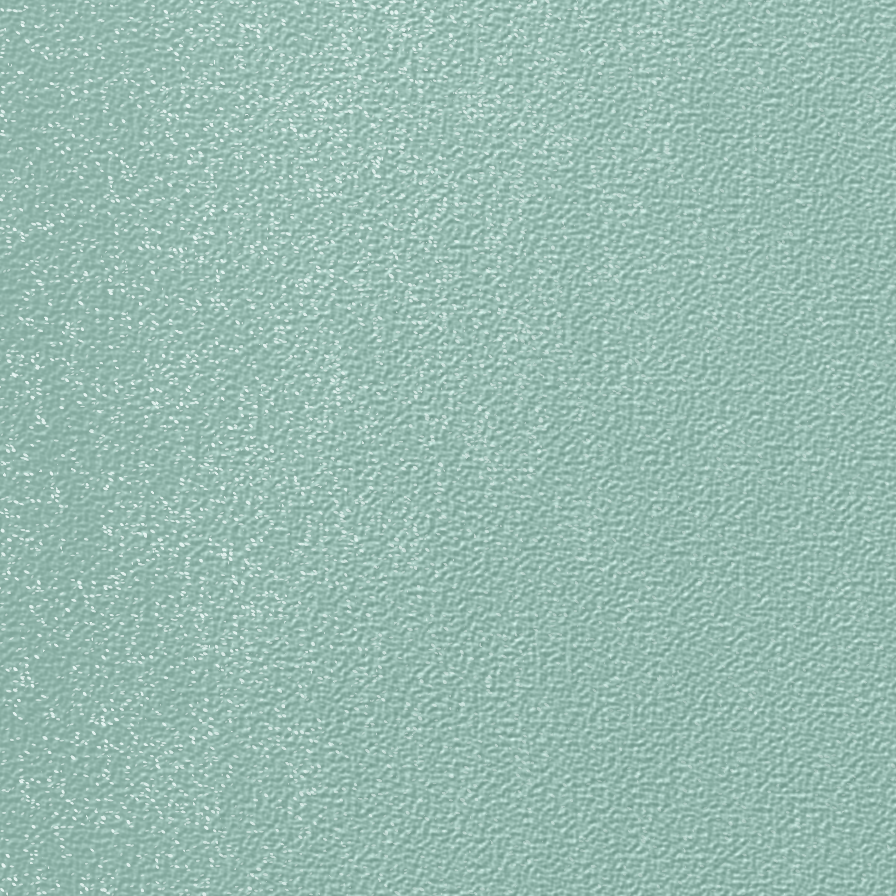
A Shadertoy shader for this texture:

```glsl
const vec3 SHADOW = vec3(0.488, 0.638, 0.594);
const vec3 SHEEN = vec3(0.80, 0.925, 0.893);
const vec3 GLINT = vec3(0.93, 0.98, 0.97);
const vec2 GRAIN_SCALE = vec2(145.0, 178.0);
const vec2 GLINT_SCALE = vec2(150.0, 190.0);

vec2 hash2(vec2 p) {
    vec3 q = fract(p.xyx * vec3(0.1031, 0.1030, 0.0973));
    q += dot(q, q.yzx + 33.33);
    return fract((q.xx + q.yz) * q.zy);
}

vec2 gradientDir(vec2 cell) {
    float angle = 6.2832 * hash2(cell).x;
    return vec2(cos(angle), sin(angle));
}

float gradientNoise(vec2 p) {
    vec2 i = floor(p), f = fract(p);
    vec2 u = f * f * f * (f * (f * 6.0 - 15.0) + 10.0);
    float a = dot(gradientDir(i), f);
    float b = dot(gradientDir(i + vec2(1, 0)), f - vec2(1, 0));
    float c = dot(gradientDir(i + vec2(0, 1)), f - vec2(0, 1));
    float d = dot(gradientDir(i + vec2(1, 1)), f - vec2(1, 1));
    return mix(mix(a, b, u.x), mix(c, d, u.x), u.y);
}

// Pebbled height with a loose woven rhythm
float grainHeight(vec2 uv, vec2 scale) {
    vec2 p = uv * scale;
    float weave = sin(p.x * 3.3) * sin(p.y * 3.0);
    return gradientNoise(p) + 0.4 * gradientNoise(p * 1.7 + 17.0) + 0.07 * weave;
}

// Relief lit from the upper left
float emboss(vec2 uv, vec2 scale) {
    vec2 toLight = vec2(-0.16, 0.28) / scale;
    return grainHeight(uv - toLight, scale) - grainHeight(uv + toLight, scale);
}

// Small tilted flakes, each kept inside its own cell
float flakes(vec2 uv, vec2 scale, float chance, float seed, float pixel) {
    vec2 p = uv * scale + seed;
    p += 0.6 * vec2(gradientNoise(p * 0.23), gradientNoise(p * 0.27 + 41.0));
    vec2 cell = floor(p);
    vec2 pick = hash2(cell + seed);
    vec2 offset = fract(p) - 0.5 - 0.34 * (hash2(cell + seed + 71.0) - 0.5);
    float tilt = (pick.y - 0.5) * 2.2;
    offset = mat2(cos(tilt), sin(tilt), -sin(tilt), cos(tilt)) * offset;
    float dist = length(offset * vec2(0.72, 1.2)) - mix(0.22, 0.35, pick.y);
    float blur = 0.05 + 0.35 * pixel * scale.y;
    float shape = 1.0 - smoothstep(-blur, blur, dist);
    return shape * step(pick.x, chance) * mix(0.5, 1.0, pick.y);
}

// Vertical threads that gather the sparkle into broken columns
float threads(vec2 uv) {
    float fine = gradientNoise(uv * vec2(70.0, 11.0));
    float broad = gradientNoise(uv * vec2(27.0, 4.0) + 9.0);
    return fine + 0.5 * broad;
}

// Slow change of light over the sheet
float sheetLight(vec2 uv) {
    float leftEdge = smoothstep(0.0, 0.35, uv.x);
    float topGlow = exp(-5.0 * pow(uv.x - 0.5, 2.0)) * smoothstep(0.2, 1.0, uv.y);
    float cloud = gradientNoise(uv * vec2(5.0, 4.0));
    return 0.07 * leftEdge + 0.05 * topGlow + 0.02 * cloud + 0.03 * uv.y;
}

void mainImage(out vec4 fragColor, in vec2 fragCoord) {
    vec2 uv = fragCoord / iResolution.xy;
    float pixel = 1.0 / iResolution.y;
    float thread = threads(uv);

    // Grain is softer at the left and crisper at the right
    float relief = emboss(uv, GRAIN_SCALE);
    float crispness = mix(0.34, 0.60, smoothstep(0.0, 0.5, uv.x));
    float tone = 0.20 + sheetLight(uv) + crispness * relief;
    tone += 0.16 * relief * relief + 0.04 * thread;
    tone = max(tone, -0.15);
    vec3 color = mix(SHADOW, SHEEN, tone);

    // Sparkle is crisp at the left, dense in a leaning band, faint at the right
    float diagonal = uv.x - 0.4 * uv.y;
    float reach = 1.0 - smoothstep(0.0, 0.7, diagonal);
    float band = exp(-9.0 * pow(diagonal - 0.12, 2.0));
    float patches = gradientNoise(uv * vec2(11.0, 13.0) + 5.0);
    float chance = 0.06 + 0.03 * reach + 0.13 * band * (0.45 + 0.55 * uv.y);
    float columns = mix(0.7, 1.8, smoothstep(0.1, 0.6, uv.x));
    chance *= max(0.15, 1.0 + columns * thread + 0.5 * patches);
    float strength = mix(0.42, 0.92, reach) * mix(1.0, 0.85, smoothstep(0.2, 0.7, uv.x));

    float sparkle = flakes(uv, GLINT_SCALE, chance, 3.0, pixel);
    sparkle = max(sparkle, flakes(uv, GLINT_SCALE * 1.2, chance * 0.7, 29.0, pixel));
    color = mix(color, GLINT, sparkle * strength);

    fragColor = vec4(clamp(color, 0.0, 1.0), 1.0);
}
```
